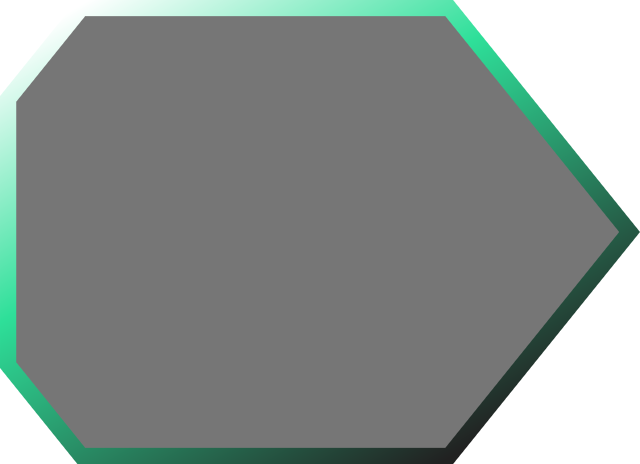
Reproduce this background procedurally as a Shadertoy shader.

```glsl
// A flat grey arrow-shaped plate with cut left corners on white, framed by
// a band that runs diagonally from white through green to near black.
// One mirrored half-plane distance gives both the outline and its inset.

const float ASPECT = 1.3714;      // plate width over height
const float BAND = 0.0348;        // frame thickness
const vec2 SLANT = vec2(0.7805, 0.6252);
const vec2 FADE_DIRECTION = vec2(0.514, 0.858);

const vec3 WHITE = vec3(1.0);
const vec3 GREEN = vec3(0.18, 0.875, 0.60);
const vec3 DARK = vec3(0.13);
const vec3 GREY = vec3(0.463);

// Signed distance bound to the plate, negative inside
float plateDistance(vec2 p) {
    vec2 q = vec2(p.x, abs(p.y - 0.5));
    float sides = max(q.y - 0.5, -q.x);
    float tip = dot(q - vec2(ASPECT, 0.0), SLANT);
    float corner = dot(q - vec2(0.0, 0.293), vec2(-SLANT.x, SLANT.y));
    return max(sides, max(tip, corner));
}

// Three-stop diagonal gradient, starting at the upper left
vec3 bandColor(vec2 p, vec2 direction) {
    float t = dot(vec2(p.x, 1.0 - p.y), direction);
    float toGreen = clamp((t - 0.098) / 0.498, 0.0, 1.0);
    float toDark = clamp((t - 0.596) / 0.745, 0.0, 1.0);
    return mix(mix(WHITE, GREEN, toGreen), DARK, toDark);
}

// Edge coverage, softened over one pixel
float coverage(float dist, float pixel) {
    return clamp(0.5 - dist / pixel, 0.0, 1.0);
}

void mainImage(out vec4 fragColor, in vec2 fragCoord) {
    vec2 p = fragCoord / iResolution.xy * vec2(ASPECT, 1.0);
    float pixel = 1.0 / iResolution.y;
    float dist = plateDistance(p);

    // Frame first, then the inset face
    vec3 color = mix(WHITE, bandColor(p, FADE_DIRECTION), coverage(dist, pixel));
    color = mix(color, GREY, coverage(dist + BAND, pixel));
    fragColor = vec4(color, 1.0);
}
```
